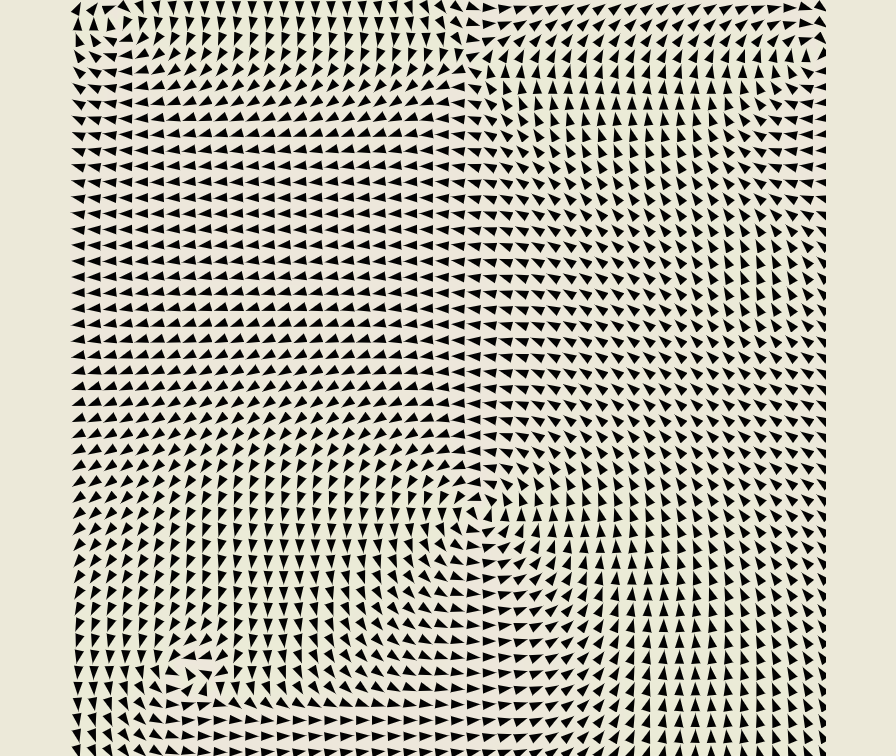
This pattern is drawn by a WebGL 1 fragment shader. Its source:

```glsl
precision highp float;

// A square grid of solid black arrowheads on cream paper, each turned along a flow.
// The heading is a gentle slope plus soft swells, plus the winding angle around
// a few vortices (+1) and saddles (-1). Units: half the canvas height is 1.

uniform vec2 u_resolution;

const float PI = 3.14159265;
const float PITCH = 0.04188;        // spacing of the arrowheads
const float HALF_LENGTH = 0.0177;   // tip to base, halved
const float HALF_BASE = 0.0123;
const float TINT = 0.008;           // strength of the faint paper glow
const vec2 SLOPE = vec2(0.52, -0.31);
const vec3 PAPER = vec3(0.925, 0.915, 0.850);
const vec3 INK = vec3(0.01);

// Centres of rotation in the flow
const vec2 VORTEX_MID = vec2(0.080, -0.352);
const vec2 VORTEX_LEFT = vec2(-0.877, 0.944);
const vec2 VORTEX_RIGHT = vec2(0.975, 0.861);
const vec2 VORTEX_LOW = vec2(-0.722, -0.775);
const vec2 SADDLE_TOP = vec2(0.059, 0.846);
const vec2 SADDLE_LOW = vec2(-0.614, -0.821);

float winding(vec2 p, vec2 centre) {
  vec2 d = p - centre;
  return atan(d.y, d.x + 1e-5);
}

float swell(vec2 p, vec2 centre, float radius) {
  vec2 d = (p - centre) / radius;
  return exp(-dot(d, d));
}

// Heading of the flow in radians, counterclockwise from the right
float heading(vec2 p) {
  float a = PI + dot(p, SLOPE);

  a += winding(p, VORTEX_MID) + winding(p, VORTEX_LEFT);
  a += winding(p, VORTEX_RIGHT) + winding(p, VORTEX_LOW);
  a -= winding(p, SADDLE_TOP) + winding(p, SADDLE_LOW);

  a -= 0.65 * swell(p, vec2(0.85, 0.27), 0.20);
  a += 0.55 * swell(p, vec2(0.92, 0.66), 0.20);
  a -= 0.45 * swell(p, vec2(-0.45, 0.55), 0.30);
  a += 0.33 * swell(p, vec2(-0.55, -0.40), 0.25);
  a -= 0.33 * swell(p, vec2(0.22, -0.75), 0.30);

  // Abrupt turn along the lower edge
  float band = 1.0 - smoothstep(-0.90, -0.83, p.y);
  a += 0.78 * band * swell(vec2(p.x, 0.0), vec2(-0.42, 0.0), 0.30);
  return a;
}

// Signed distance to an isosceles triangle with its tip on +x
float arrowhead(vec2 q) {
  vec2 sideNormal = normalize(vec2(HALF_BASE, 2.0 * HALF_LENGTH));
  float side = dot(vec2(q.x - HALF_LENGTH, abs(q.y)), sideNormal);
  return max(side, -q.x - HALF_LENGTH);
}

void main() {
  vec2 p = (2.0 * gl_FragCoord.xy - u_resolution) / u_resolution.y;
  float pixel = 2.0 / u_resolution.y;

  // Grid counted from the upper left corner of the centred square
  vec2 corner = vec2(-1.0, 1.0);
  vec2 cell = floor((p - corner) / PITCH);
  vec2 centre = corner + (cell + 0.5) * PITCH;

  // Turn the cell so that the flow runs along +x
  float a = heading(centre);
  vec2 along = vec2(cos(a), sin(a));
  vec2 d = p - centre;
  vec2 q = vec2(dot(d, along), dot(d, vec2(-along.y, along.x)));

  // Plain margins on both sides of the square
  float inside = clamp(0.5 + (1.0 - abs(p.x)) / pixel, 0.0, 1.0);
  float ink = inside * clamp(0.5 - arrowhead(q) / pixel, 0.0, 1.0);

  // Faint glow that shifts between green and violet with the flow
  float glow = inside * TINT * cos(2.0 * heading(p));
  vec3 paper = PAPER + glow * vec3(0.6, -1.0, 1.0);

  gl_FragColor = vec4(mix(paper, INK, ink), 1.0);
}
```
